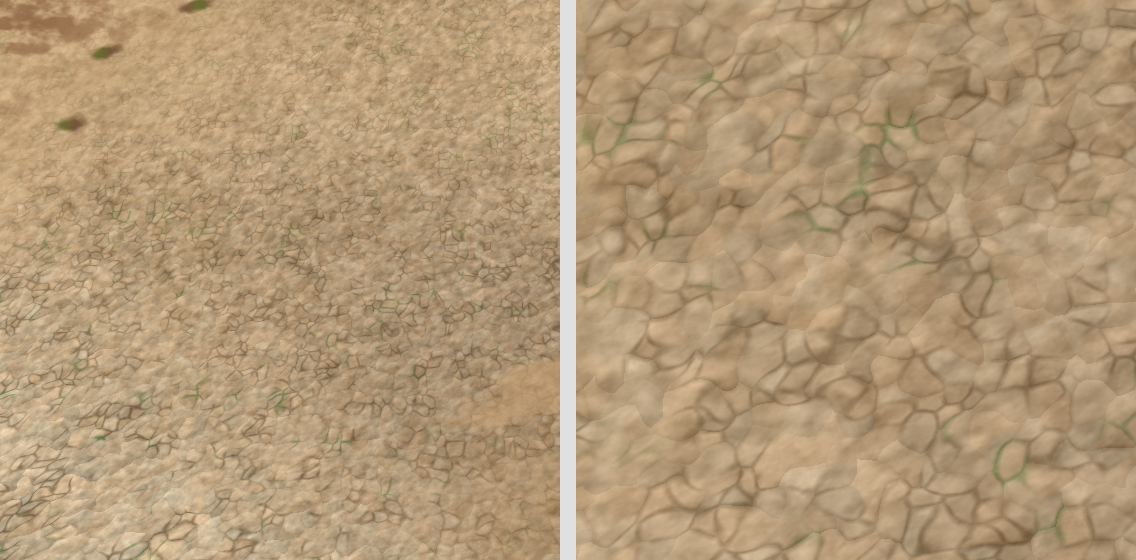
Left, the full canvas; right, a detail of the centre.
Give the GLSL for this texture, as a three.js fragment shader.

```glsl
// Sunlit gravel ground: pale pebbles in front, finer grit behind, sandy patches and dry tufts.
varying vec2 vUv;

const vec3 PALE_GRAVEL = vec3(0.735, 0.650, 0.525);
const vec3 BROWN_GRAVEL = vec3(0.635, 0.540, 0.420);
const vec3 FAR_GRAVEL = vec3(0.735, 0.625, 0.480);
const vec3 SAND = vec3(0.780, 0.655, 0.490);
const vec3 DUST = vec3(0.710, 0.580, 0.425);
const vec3 SOIL = vec3(0.550, 0.390, 0.260);
const vec3 TUFT = vec3(0.360, 0.310, 0.150);

float hash(vec2 p) {
  vec3 q = fract(vec3(p.xyx) * 0.1031);
  q += dot(q, q.yzx + 33.33);
  return fract((q.x + q.y) * q.z);
}

vec2 hash2(vec2 p) {
  return vec2(hash(p), hash(p + 57.3));
}

float noise(vec2 p) {
  vec2 i = floor(p);
  vec2 f = fract(p);
  f = f * f * (3.0 - 2.0 * f);
  float low = mix(hash(i), hash(i + vec2(1.0, 0.0)), f.x);
  float high = mix(hash(i + vec2(0.0, 1.0)), hash(i + 1.0), f.x);
  return mix(low, high, f.y);
}

float fbm(vec2 p) {
  float sum = 0.0;
  float weight = 0.5;
  for (int i = 0; i < 4; i++) {
    sum += weight * noise(p);
    p = mat2(1.6, 1.2, -1.2, 1.6) * p + 7.1;
    weight *= 0.5;
  }
  return sum / 0.9375;
}

vec2 rotate(vec2 p, float angle) {
  float c = cos(angle);
  float s = sin(angle);
  return vec2(c * p.x + s * p.y, c * p.y - s * p.x);
}

// Soft elliptical spot, 1 at its middle
float spot(vec2 p, vec2 centre, vec2 radius, float angle) {
  vec2 d = rotate(p - centre, angle) / radius;
  return exp(-dot(d, d));
}

// Rounded cells: x = gap between stones, y = lit side, zw = cell id
vec4 pebbles(vec2 p, vec2 lightDir) {
  vec2 cell = floor(p);
  vec2 nearestOffset = vec2(0.0);
  vec2 id = vec2(0.0);
  float first = 8.0;
  float second = 8.0;
  for (int j = -1; j <= 1; j++) {
    for (int i = -1; i <= 1; i++) {
      vec2 c = cell + vec2(float(i), float(j));
      vec2 offset = p - c - 0.1 - 0.8 * hash2(c);
      float d = length(offset);
      if (d < first) {
        second = first;
        first = d;
        nearestOffset = offset;
        id = c;
      } else {
        second = min(second, d);
      }
    }
  }
  float gap = 1.0 - smoothstep(0.0, 0.38, second - first);
  return vec4(gap, dot(nearestOffset, lightDir), id);
}

void main() {
  vec2 uv = vUv;
  float drift = fbm(uv * 5.0) - 0.5;
  float mottle = fbm(uv * vec2(16.0, 24.0) + 3.0) - 0.5;

  // Regions of the ground
  float front = smoothstep(0.75, 0.15, uv.y + 0.55 * uv.x + 0.25 * drift);
  float far = smoothstep(0.45, 0.95, uv.y + 0.15 * drift);
  float bank = smoothstep(-0.16, 0.10, uv.y - 0.68 - 0.45 * uv.x + 0.2 * drift)
    * smoothstep(0.75, 0.25, uv.x);
  float wedge = spot(uv, vec2(0.98, 0.31), vec2(0.17, 0.05), 0.35);
  wedge = smoothstep(0.2, 0.7, wedge + 0.7 * mottle);
  float dusty = 0.6 * spot(uv, vec2(1.0, 0.10), vec2(0.25, 0.16), 0.3);
  float smoothness = max(max(wedge, dusty), 0.65 * bank);

  vec3 color = mix(BROWN_GRAVEL, FAR_GRAVEL, far);
  color = mix(color, FAR_GRAVEL, 0.7 * smoothstep(0.85, 0.2, uv.x));
  color = mix(color, PALE_GRAVEL, front);
  color = mix(color, SAND, bank);
  color = mix(color, DUST, max(wedge, dusty));
  color += 0.09 * drift + 0.06 * mottle;

  // Stones shrink with distance and lean to the upper right
  float density = 37.0 + 48.0 * uv.y;
  vec2 ground = vec2((uv.x - 0.85) * density, 42.0 * uv.y + 27.0 * uv.y * uv.y);
  ground += 0.9 * vec2(noise(ground * 0.9), noise(ground * 0.9 + 31.0));
  vec4 stone = pebbles(ground + 200.0, vec2(-0.5, 0.85));
  float tone = hash(stone.zw + 11.0) - 0.5;
  float tint = hash(stone.zw + 83.0) - 0.5;
  float strength = mix(0.65, 1.0, front) * (1.0 - 0.35 * far) * (1.0 - 0.75 * smoothness);
  float shadow = stone.x * smoothstep(0.3, 0.8, noise(ground * 0.8 + 90.0));
  float relief = 0.10 * tone + 0.06 * stone.y - 0.20 * shadow + 0.035;
  color += strength * relief * vec3(1.0, 0.97, 0.90);
  color += strength * tint * vec3(0.035, -0.008, -0.035);

  // Rare greenish flecks between the front stones
  float fleck = shadow * smoothstep(0.66, 0.85, noise(uv * 34.0 + 5.0));
  color += strength * fleck * vec3(-0.09, 0.04, -0.03);

  // Fine slanted grit
  vec2 slanted = rotate(uv, 0.5);
  float grit = fbm(slanted * vec2(75.0, 125.0)) - 0.5;
  color += grit * mix(0.27, 0.13, smoothness) * vec3(1.0, 0.96, 0.90);

  // Bare soil and dry tufts on the bank
  float clods = fbm(uv * vec2(28.0, 46.0) + 17.0);
  float soil = spot(uv, vec2(0.06, 0.96), vec2(0.20, 0.08), 0.1);
  soil += 0.45 * spot(uv, vec2(0.0, 0.79), vec2(0.09, 0.06), 0.0);
  color = mix(color, SOIL, 0.85 * soil * smoothstep(0.38, 0.68, clods));
  for (int i = 0; i < 3; i++) {
    float k = float(i);
    vec2 root = vec2(0.345 - 0.2 * k + 0.045 * k * k, 0.987 - 0.055 * k - 0.025 * k * k);
    float tuft = spot(uv, root, vec2(0.036, 0.014), 0.15);
    tuft = smoothstep(0.25, 0.85, tuft + 0.9 * (clods - 0.5));
    vec3 blades = TUFT + vec3(-0.02, 0.06, -0.02) * sin(uv.x * 110.0 + k);
    color = mix(color, blades, 0.8 * tuft);
  }

  gl_FragColor = vec4(clamp(color, 0.0, 1.0), 1.0);
}
```
